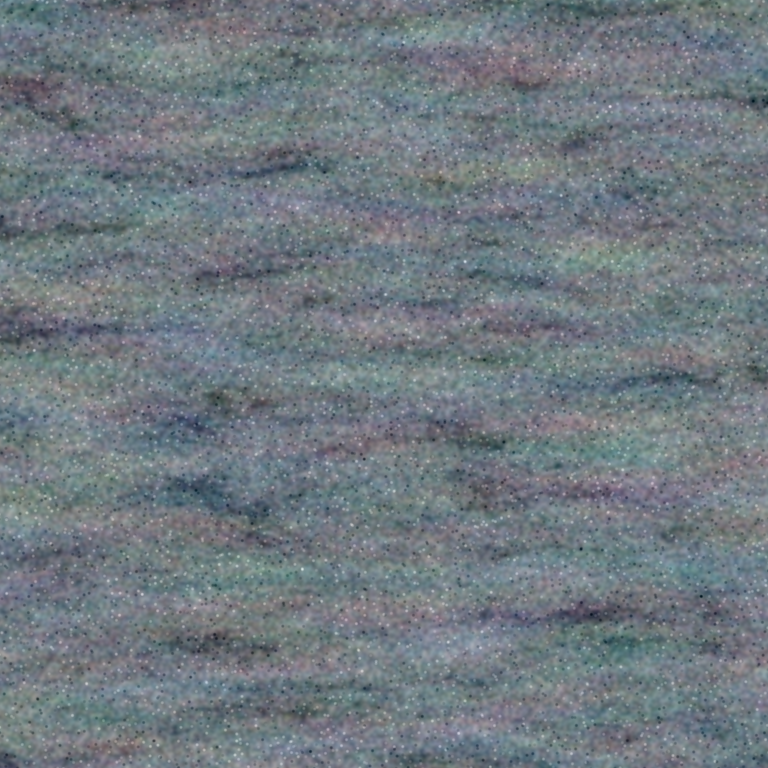
Give the GLSL for this texture, as a WebGL 1 fragment shader.

```glsl
precision highp float;
// Blue-grey grainy surface with soft horizontal streaks and drifting tints.
// Stretched gradient noise makes streaks and tints; fine gradient noise and
// jittered dots add the grain and the pale and dark specks.

uniform vec2 u_resolution;

const vec3 BASE_COLOR = vec3(0.445, 0.481, 0.508);
const vec3 GREEN_SHIFT = vec3(-0.045, 0.040, -0.002);  // negative side is mauve
const vec3 WARM_SHIFT = vec3(0.045, 0.010, -0.038);    // negative side is blue
const vec3 SHADE_TINT = vec3(1.06, 1.00, 0.96);        // shadows lean to blue
const vec2 STREAK_SCALE = vec2(3.6, 19.0);
const vec2 STREAK_GROWTH = vec2(2.15, 1.65);
const float STREAK_CONTRAST = 0.105;
const float SHADOW_DEPTH = 0.085;
const float GRAIN_SCALE = 135.0;
const float GRAIN_CONTRAST = 0.115;
const float SPECK_SCALE = 105.0;
const float SPECK_CHANCE = 0.36;
const float SPECK_CONTRAST = 0.20;
const float TAU = 6.2831853;

float hash(vec2 p) {
  vec3 q = fract(vec3(p.xyx) * vec3(0.1031, 0.1030, 0.0973));
  q += dot(q, q.yzx + 33.33);
  return fract((q.x + q.y) * q.z);
}

// Dot product of a random unit gradient with the offset from its corner
float cornerRamp(vec2 cell, vec2 offset) {
  float angle = TAU * hash(cell);
  return dot(vec2(cos(angle), sin(angle)), offset);
}

float gradientNoise(vec2 p) {
  vec2 cell = floor(p);
  vec2 f = fract(p);
  vec2 w = f * f * f * (f * (f * 6.0 - 15.0) + 10.0);
  vec2 e = vec2(1.0, 0.0);
  float low = mix(cornerRamp(cell, f), cornerRamp(cell + e, f - e), w.x);
  float high = mix(cornerRamp(cell + e.yx, f - e.yx),
                   cornerRamp(cell + e.xx, f - e.xx), w.x);
  return mix(low, high, w.y);
}

// Octaves grow faster across than up, so small detail is less stretched
float streakNoise(vec2 p, vec2 seed) {
  vec2 scale = STREAK_SCALE;
  float amplitude = 1.0;
  float sum = 0.0;
  for (int i = 0; i < 5; i++) {
    sum += amplitude * gradientNoise(p * scale + seed);
    scale *= STREAK_GROWTH;
    seed += vec2(37.3, 19.7);
    amplitude *= 0.76;
  }
  return sum;
}

// One soft dot per chosen cell: positive for pale, negative for dark
float specks(vec2 p) {
  vec2 cell = floor(p);
  vec2 center = 0.5 + 0.44 * (vec2(hash(cell + 11.0), hash(cell + 47.0)) - 0.5);
  float strength = 0.35 + 0.65 * hash(cell + 83.0);
  float side = hash(cell + 131.0) < 0.54 ? 1.0 : -0.9;
  float present = step(hash(cell + 173.0), SPECK_CHANCE);
  float dot_ = 1.0 - smoothstep(0.04, 0.32, length(p - cell - center));
  return present * side * strength * dot_;
}

void main() {
  vec2 uv = gl_FragCoord.xy / u_resolution.y;

  // Gentle wander keeps the streaks from being ruler straight
  vec2 p = uv;
  p.y += 0.016 * gradientNoise(uv * vec2(4.0, 5.0) + 7.1);
  p.y += 0.006 * gradientNoise(uv * vec2(17.0, 21.0) + 3.7);

  // Light and dark streaks, with deeper pools in the darkest parts
  float streak = streakNoise(p, vec2(12.4, 51.8));
  float shade = STREAK_CONTRAST * streak;
  shade -= SHADOW_DEPTH * smoothstep(0.22, 0.95, -streak);

  // Fine grain and scattered specks on turned grids
  mat2 turn = mat2(0.8, 0.6, -0.6, 0.8);
  vec2 g = turn * uv * GRAIN_SCALE;
  float grain = gradientNoise(g + 61.0) + 0.7 * gradientNoise(g * 0.53 + 205.0);
  shade += GRAIN_CONTRAST * grain;
  vec2 s = uv * SPECK_SCALE;
  for (int i = 0; i < 2; i++) {
    s = turn * s + 300.0;
    shade += SPECK_CONTRAST * specks(s);
  }

  // Tints drift in bands and flicker from grain to grain
  float green = streakNoise(p * 0.8, vec2(90.2, 140.6));
  float warm = streakNoise(p * 0.9, vec2(210.5, 33.9));
  green += 0.55 * gradientNoise(g * 0.6 + 410.0);
  warm += 0.65 * gradientNoise(g * 0.7 + 530.0);

  vec3 color = BASE_COLOR + shade * SHADE_TINT;
  color += GREEN_SHIFT * green + WARM_SHIFT * warm;
  gl_FragColor = vec4(clamp(color, 0.0, 1.0), 1.0);
}
```
